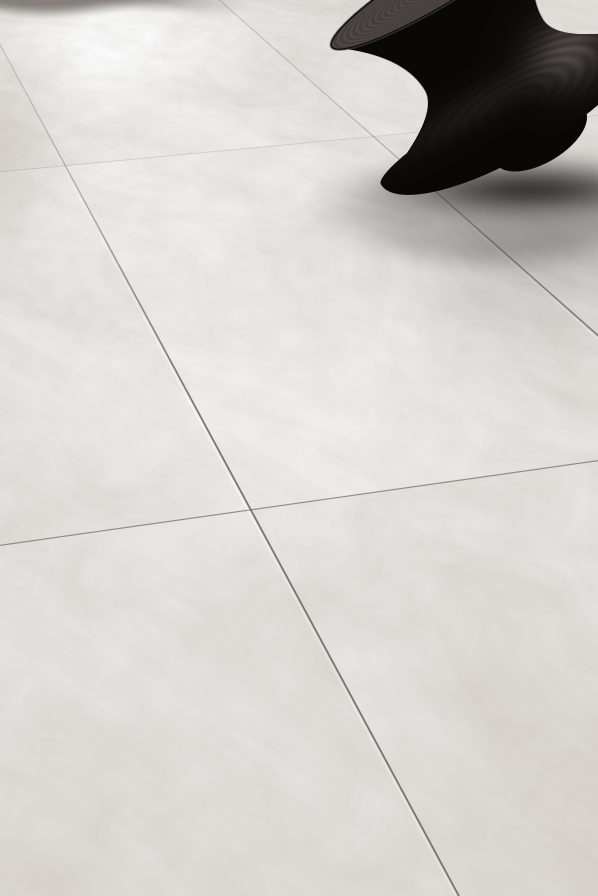
Reproduce this texture procedurally as a WebGL 2 fragment shader.

```glsl
#version 300 es
precision highp float;
// Large pale concrete floor tiles in perspective, with a dark spun stool and its shadow.
uniform vec2 u_resolution;
out vec4 fragColor;

const vec3 PALE = vec3(0.915, 0.907, 0.898);
const vec3 WARM = vec3(0.84, 0.82, 0.80);
const vec3 GROUT = vec3(0.43, 0.40, 0.38);
const vec3 SHADE = vec3(0.20, 0.18, 0.17);
const vec3 BLACK = vec3(0.04, 0.03, 0.025);
const vec3 SHEEN = vec3(0.36, 0.33, 0.32);

vec2 hash2(vec2 p) {
  vec2 s = vec2(dot(p, vec2(127.1, 311.7)), dot(p, vec2(269.5, 183.3)));
  return fract(sin(s) * 43758.5);
}

// Distance to the nearest scattered cell point
float cellular(vec2 p) {
  vec2 cell = floor(p), f = fract(p);
  float nearest = 2.0;
  for (int y = -1; y <= 1; y++)
    for (int x = -1; x <= 1; x++) {
      vec2 o = vec2(x, y);
      nearest = min(nearest, length(o + hash2(cell + o) - f));
    }
  return nearest;
}

// Warped layers of sines, roughly -1 to 1
float clouds(vec2 p) {
  float sum = 0.0, amp = 0.55;
  for (int i = 0; i < 6; i++) {
    p += 0.7 * sin(p.yx * 1.3 + float(i));
    sum += amp * sin(p.x) * sin(p.y + 1.0);
    p = mat2(1.36, 1.26, -1.26, 1.36) * p + 2.7;
    amp *= 0.68;
  }
  return sum;
}

float glow(vec2 p, vec2 center, vec2 size) {
  vec2 d = (p - center) / size;
  return exp(-dot(d, d));
}

float ellipse(vec2 p, vec2 r) {
  float k = length(p / r);
  return k * (k - 1.0) / max(length(p / (r * r)), 0.001);
}

float cover(float d, float px) {
  return clamp(0.5 - d / px, 0.0, 1.0);
}

// Canvas position to tile coordinates, one unit per tile
vec2 floorCoord(vec2 p) {
  mat3 view = mat3(0.5755, 0.1069, 0.0648, -0.1636, 0.8695, 0.5955, 0.2799, 0.431, 1.0);
  vec3 t = inverse(view) * vec3(p, 1.0);
  return t.xy / t.z;
}

// Canvas distance to the joints running away (x) and across (y)
vec2 jointDistance(vec2 uv, float px) {
  vec2 slope = vec2(length(vec2(dFdx(uv.x), dFdy(uv.x))), length(vec2(dFdx(uv.y), dFdy(uv.y))));
  return (fract(uv + 0.5) - 0.5) / slope * px;
}

vec3 floorColor(vec2 p, float px) {
  vec2 uv = floorCoord(p);
  vec2 q = uv + 9.0 * hash2(floor(uv));
  float light = 0.3 + 0.75 * glow(p, vec2(0.3, 0.6), vec2(0.36, 0.3));
  light += 1.3 * glow(p, vec2(0.12, 0.96), vec2(0.12, 0.06));
  light += 0.25 * glow(p, vec2(0.2, 0.82), vec2(0.2, 0.12));
  light -= 0.5 * glow(p, vec2(0.0, 0.86), vec2(0.05, 0.12));
  light -= 0.4 * glow(p, vec2(0.67, 0.0), vec2(0.2, 0.25));
  light += 0.32 * clouds(q * vec2(5.0, 6.0)) + 0.14 * clouds(q * vec2(19.0, 27.0));
  light += 0.22 * (0.45 - cellular(q * vec2(13.0, 16.0) + 0.3 * clouds(q * 9.0)));
  vec3 color = mix(WARM, PALE, light);
  // Joints: thin grout, fading with distance, with a pale bevel beside it
  vec2 d = jointDistance(uv, px);
  float near = 1.0 - smoothstep(0.5, 0.95, p.y);
  vec2 width = vec2(0.0009, 0.0006) * (0.7 + 0.4 * near);
  vec2 ink = vec2(cover(abs(d.x) - width.x, px), cover(abs(d.y) - width.y, px));
  color += 0.05 * near * cover(abs(d.x + 0.003) - 0.001, px);
  color = mix(color, GROUT, ink.x * mix(0.3, 0.9, near));
  color = mix(color, GROUT, ink.y * mix(0.12, 0.7, near));
  float backEdge = smoothstep(0.98, 1.0, p.y + 0.004 * sin(p.x * 30.0));
  return mix(color, GROUT, 0.8 * backEdge * (1.0 - smoothstep(0.12, 0.3, p.x)));
}

vec3 addShadow(vec3 color, vec2 p) {
  float wide = 1.0 - smoothstep(0.55, 1.1, length((p - vec2(0.56, 0.765)) / vec2(0.21, 0.07)));
  float soft = glow(p, vec2(0.6, 0.72), vec2(0.15, 0.08));
  float contact = glow(p, vec2(0.59, 0.788), vec2(0.12, 0.024));
  color *= 1.0 - 0.18 * wide - 0.14 * soft;
  return mix(color, SHADE, 0.9 * contact);
}

// Stool: x runs along the tilted rims, y runs down the spindle
vec3 addStool(vec3 color, vec2 p, float px) {
  vec2 o = p - vec2(0.54, 0.939);
  vec2 s = vec2(dot(o, vec2(-0.857, -0.515)), dot(o, vec2(0.515, -0.857)));
  float up = clamp(-s.y / 0.095, 0.0, 1.0), down = clamp(s.y / 0.065, 0.0, 1.0);
  float radius = 0.077 + 0.065 * up * up + 0.09 * down * down;
  float waist = max((abs(s.x) - radius) * 0.7, abs(s.y + 0.015) - 0.08);
  vec2 low = s - vec2(0.0, 0.065), top = s + vec2(0.0, 0.095);
  float base = ellipse(low, vec2(0.173, low.y > 0.0 ? 0.055 : 0.023));
  float seat = ellipse(top, vec2(0.142, 0.026));
  float foot = ellipse(s - vec2(-0.007, 0.111), vec2(0.058, 0.029));
  float groove = 0.5 + 0.5 * sin(900.0 * length(low * vec2(0.35, 1.0)));
  float shine = glow(s, vec2(-0.085, 0.045), vec2(0.045, 0.04));
  shine += 0.3 * glow(s, vec2(0.03, 0.045), vec2(0.12, 0.02));
  vec3 body = mix(BLACK, SHEEN, shine * (0.6 + 0.2 * groove));
  float rings = 0.5 + 0.5 * sin(110.0 * length(top / vec2(0.142, 0.026)));
  vec3 dish = mix(SHADE, SHEEN, 0.35 + 0.35 * rings);
  color = mix(color, BLACK, cover(foot, px));
  color = mix(color, body, cover(min(min(waist, base), seat), px));
  color = mix(color, dish, cover(seat + 0.002, px));
  return mix(color, SHEEN, 0.5 * cover(abs(seat) - 0.0008, px));
}

void main() {
  float px = 1.0 / u_resolution.y;
  vec2 p = gl_FragCoord.xy * px;
  vec3 color = addShadow(floorColor(p, px), p);
  fragColor = vec4(clamp(addStool(color, p, px), 0.0, 1.0), 1.0);
}
```
